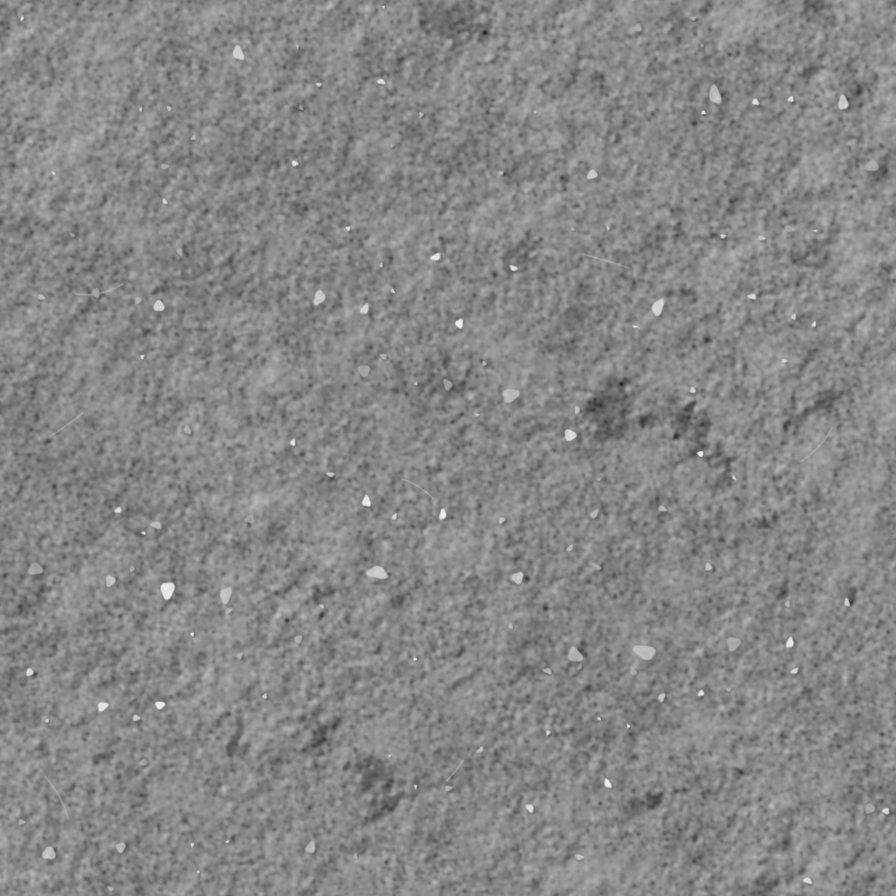
Reproduce this texture procedurally as a three.js fragment shader.

```glsl
varying vec2 vUv;

// Tone
const float SOIL_TONE = 0.532;
const float SHADOW_SKEW = 0.006;
const float PIT_DEPTH = 0.11;

// Cells across the canvas, and contrast, of each soil layer
const float DUST_FREQ = 235.0;
const float GRAIN_FREQ = 125.0;
const float CLOD_FREQ = 58.0;
const float PATCH_FREQ = 25.0;
const float BROAD_FREQ = 6.0;
const float DUST_AMP = 0.036;
const float GRAIN_AMP = 0.035;
const float CLOD_AMP = 0.027;
const float PATCH_AMP = 0.018;
const float BROAD_AMP = 0.009;

// Direction towards the light, and edge softness in canvas units
const vec2 LIGHT_DIR = vec2(-0.75, 0.66);
const float EDGE = 0.0013;

vec2 hash2(vec2 p) {
  vec3 q = fract(p.xyx * vec3(0.1031, 0.1030, 0.0973));
  q += dot(q, q.yzx + 33.33);
  return fract((q.xx + q.yz) * q.zy);
}

// Cellular noise: soft bumps of random sign at jittered points, unit deviation
float bumpNoise(vec2 p) {
  vec2 cell = floor(p);
  float sum = 0.0;
  for (int y = -1; y <= 1; y++) {
    for (int x = -1; x <= 1; x++) {
      vec2 id = cell + vec2(float(x), float(y));
      vec2 offset = p - id - hash2(id + 17.0);
      float falloff = max(0.0, 1.0 - dot(offset, offset));
      sum += (2.0 * hash2(id + 71.0).x - 1.0) * falloff * falloff;
    }
  }
  return sum / 0.457;
}

// Slope of a bump layer towards the light
float litNoise(vec2 p) {
  return 0.8 * (bumpNoise(p) - bumpNoise(p + 0.65 * LIGHT_DIR));
}

vec2 rotate(vec2 p, float angle) {
  float c = cos(angle), s = sin(angle);
  return vec2(c * p.x + s * p.y, c * p.y - s * p.x);
}

// Scattered angular stones: x = coverage, y = brightness, z = shadow
vec3 stones(vec2 uv, float freq, float share, float minSize, float maxSize) {
  vec2 id = floor(uv * freq);
  vec2 pick = hash2(id + 5.0 + freq);
  vec2 shape = hash2(id + 131.0 + freq);
  vec2 center = (id + 0.22 + 0.56 * hash2(id + 57.0 + freq)) / freq;
  float size = mix(minSize, maxSize, pick.y * pick.y);
  float present = step(pick.x, share);
  vec2 q = rotate(uv - center, 6.2832 * shape.x);
  q.x /= 1.0 + 0.8 * shape.y;
  float theta = atan(q.y, q.x + 0.00001);
  float outline = size * (1.0 + 0.14 * sin(3.0 * theta + 20.0 * shape.y));
  float cover = 1.0 - smoothstep(-EDGE, EDGE, length(q) - outline);
  float shade = 1.0 - smoothstep(0.0, size, length(uv - center + LIGHT_DIR * size) - size);
  float bright = mix(0.64, 0.92, hash2(id + 211.0).y);
  return vec3(cover, bright, shade) * vec3(present, 1.0, present);
}

// Sparse, thin, slightly bent plant fibres
float fibres(vec2 uv) {
  const float freq = 5.0;
  vec2 id = floor(uv * freq);
  vec2 pick = hash2(id + 307.0);
  vec2 center = (id + 0.25 + 0.5 * hash2(id + 401.0)) / freq;
  vec2 q = rotate(uv - center, 6.2832 * pick.y);
  float halfLength = mix(0.011, 0.027, hash2(id + 503.0).x);
  q.y += (pick.y - 0.5) * 14.0 * q.x * q.x;
  float d = length(vec2(max(abs(q.x) - halfLength, 0.0), q.y)) - 0.0009;
  return step(pick.x, 0.42) * (1.0 - smoothstep(-EDGE, EDGE, d));
}

vec3 placeStones(vec3 color, vec3 stone, float texture) {
  color -= 0.07 * stone.z * (1.0 - stone.x);
  return mix(color, vec3(stone.y + 0.4 * texture), stone.x);
}

void main() {
  // Soil layers, from broad to fine
  float broad = bumpNoise(vUv * BROAD_FREQ + 3.7);
  float clumps = bumpNoise(vUv * PATCH_FREQ + 31.3);
  vec2 warped = vUv + 0.004 * vec2(clumps, broad);
  float clods = litNoise(warped * CLOD_FREQ + 57.1);
  float grains = litNoise(vUv * GRAIN_FREQ + 113.9);
  float dust = bumpNoise(vUv * DUST_FREQ + 211.7);

  // Pale crusts are smoother, rough areas have stronger clods
  float crust = smoothstep(0.3, 1.8, clumps);
  float rough = mix(0.75, 1.2, smoothstep(-1.2, 1.2, broad));
  float fine = (DUST_AMP * dust + GRAIN_AMP * grains) * (1.0 - 0.3 * crust);
  float relief = CLOD_AMP * rough * clods + PATCH_AMP * clumps + BROAD_AMP * broad;
  float skew = SHADOW_SKEW * (1.0 - 0.5 * (dust * dust + clods * clods));

  // Ragged dark pits
  float hollow = bumpNoise(warped * 19.0 + 83.0) - 0.35 * clods - 0.25 * grains;
  float pit = PIT_DEPTH * smoothstep(1.7, 2.9, hollow);

  vec3 color = vec3(SOIL_TONE + fine + relief + skew - pit);

  // Fibres, specks and pebbles on top
  color = mix(color, vec3(0.69 + 0.5 * fine), 0.75 * fibres(vUv));
  color = placeStones(color, stones(vUv, 29.0, 0.10, 0.0014, 0.0032), fine);
  color = placeStones(color, stones(vUv, 13.0, 0.30, 0.0026, 0.0074), fine);
  gl_FragColor = vec4(clamp(color, 0.0, 1.0), 1.0);
}
```
